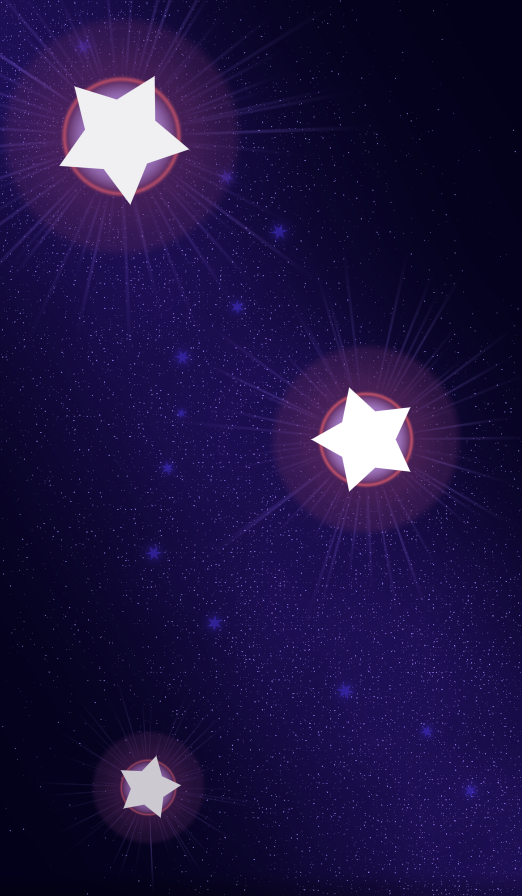
Write a Shadertoy shader that draws this background.

```glsl
// Three glowing five-pointed stars with rays over a diagonal violet galaxy band.

const float TAU = 6.2831853;
const vec3 NIGHT = vec3(0.012, 0.005, 0.10);
const vec3 GALAXY = vec3(0.115, 0.06, 0.33);
const vec3 HALO = vec3(0.36, 0.16, 0.37);
const vec3 RING = vec3(0.80, 0.34, 0.42);
const vec3 CORE = vec3(0.62, 0.46, 0.74);
const vec3 RAY = vec3(0.50, 0.40, 0.70);
const vec3 SPARK = vec3(0.24, 0.17, 0.75);

float hash(vec2 p) {
    vec3 q = fract(vec3(p.xyx) * 0.1031);
    q += dot(q, q.yzx + 33.33);
    return fract((q.x + q.y) * q.z);
}

float noise(vec2 p) {
    vec2 i = floor(p), f = fract(p);
    f = f * f * (3.0 - 2.0 * f);
    float low = mix(hash(i), hash(i + vec2(1, 0)), f.x);
    float high = mix(hash(i + vec2(0, 1)), hash(i + vec2(1, 1)), f.x);
    return mix(low, high, f.y);
}

// Star with one tip along the angle turn; positive inside
float starDistance(vec2 p, float points, float radius, float inner, float turn) {
    float sector = TAU / points;
    float a = atan(p.y, p.x) - turn;
    a = abs(mod(a + 0.5 * sector, sector) - 0.5 * sector);
    vec2 q = length(p) * vec2(cos(a), sin(a));
    vec2 tip = vec2(radius, 0.0);
    vec2 edge = radius * inner * vec2(cos(0.5 * sector), sin(0.5 * sector)) - tip;
    q -= tip;
    return (edge.x * q.y - edge.y * q.x) / length(edge);
}

float coverage(float d, float pixel) {
    return smoothstep(-0.7 * pixel, 0.7 * pixel, d);
}

// Thin beams of random direction and length, one in each angular cell
float rays(vec2 p, float radius, float count, float seed) {
    float r = length(p) / radius;
    float a = (atan(p.y, p.x) / TAU + 0.5) * count;
    vec2 cell = vec2(floor(a), seed);
    float centre = mix(0.2, 0.8, hash(cell));
    float reach = mix(1.6, 3.9, hash(cell + 17.3));
    float across = abs(fract(a) - centre) * TAU * r / count;
    float width = 0.018 + 0.009 * r;
    float fade = smoothstep(0.7, 1.2, r) * (1.0 - smoothstep(0.5 * reach, reach, r));
    return fade * (1.0 - smoothstep(0.2 * width, width, across)) * mix(0.4, 1.0, hash(cell + 5.7));
}

vec3 glowingStar(vec3 colour, vec2 p, float radius, float turn, vec3 fill, float glow, float pixel) {
    float r = length(p) / radius;
    float beams = rays(p, radius, 37.0, radius * 900.0) + rays(p, radius, 26.0, radius * 500.0);
    colour += RAY * beams * 0.22 * glow;

    // Halo disc, brighter towards the ring
    float disc = 1.0 - smoothstep(1.58, 1.80, r);
    float density = mix(0.68, 0.38, smoothstep(0.85, 1.6, r));
    colour = mix(colour, HALO, disc * density * glow);

    // Lit core and its rim
    float inside = 1.0 - smoothstep(0.74, 0.86, r);
    colour = mix(colour, mix(CORE, HALO, smoothstep(0.55, 0.88, r)), inside * glow);
    float rim = (r - 0.83) / 0.035;
    colour = mix(colour, RING, exp(-rim * rim) * 0.8 * glow);

    return mix(colour, fill, coverage(starDistance(p, 5.0, radius, 0.54, turn), pixel));
}

// Fine specks, one candidate in each grid cell
float dust(vec2 p, float cells, float amount) {
    vec2 id = floor(p * cells);
    vec2 spot = 0.25 + 0.5 * vec2(hash(id + 3.1), hash(id + 8.6));
    float lit = step(1.0 - amount, hash(id)) * hash(id + 41.0);
    return lit * (1.0 - smoothstep(0.05, 0.26, length(fract(p * cells) - spot)));
}

// Small six-pointed stars winding down the galaxy
vec3 sparks(vec3 colour, vec2 p, float pixel) {
    for (int i = 0; i < 14; i++) {
        float k = float(i);
        float drop = (k + 0.2 + 0.6 * hash(vec2(k, 2.0))) / 14.0;
        float bend = 0.15 * cos(7.5 * (drop - 0.2));
        float x = 0.588 * drop - 0.016 + bend + 0.08 * (hash(vec2(k, 9.0)) - 0.5);
        float size = mix(0.005, 0.010, hash(vec2(k, 6.0)));
        vec2 q = p - vec2(x, 1.0 - drop);
        float shape = coverage(starDistance(q, 6.0, size, 0.42, 0.4 * k), pixel);
        float glow = exp(-dot(q, q) / (size * size));
        colour = mix(colour, SPARK, max(shape * 0.65, glow * 0.35));
    }
    return colour;
}

void mainImage(out vec4 fragColor, in vec2 fragCoord) {
    float pixel = 1.0 / iResolution.y;
    vec2 p = (fragCoord - vec2(0.5 * iResolution.x, 0.0)) * pixel + vec2(0.291, 0.0);

    // Diagonal galaxy band with soft clouds
    float side = dot(p - vec2(0.06, 0.87), normalize(vec2(1.0, 0.588)));
    float band = exp(-side * side / 0.046);
    float cloud = 0.6 * noise(p * 7.0) + 0.4 * noise(p * 17.0);
    vec3 colour = mix(NIGHT, GALAXY, band * mix(0.78, 1.1, cloud));
    colour *= mix(0.75, 1.0, smoothstep(0.0, 0.03, p.y));

    float amount = band * mix(0.12, 0.5, cloud);
    colour += vec3(0.42, 0.38, 0.55) * (dust(p, 210.0, amount) + 0.6 * dust(p + 3.7, 330.0, amount));
    colour = sparks(colour, p, pixel);

    colour = glowingStar(colour, p - vec2(0.1354, 0.8477), 0.0769, -0.187, vec3(0.94, 0.94, 0.95), 0.9, pixel);
    colour = glowingStar(colour, p - vec2(0.4083, 0.5095), 0.0612, 0.5 * TAU, vec3(1.0), 1.0, pixel);
    colour = glowingStar(colour, p - vec2(0.1654, 0.1211), 0.0365, 0.07, vec3(0.80, 0.79, 0.82), 0.7, pixel);
    fragColor = vec4(colour, 1.0);
}
```
